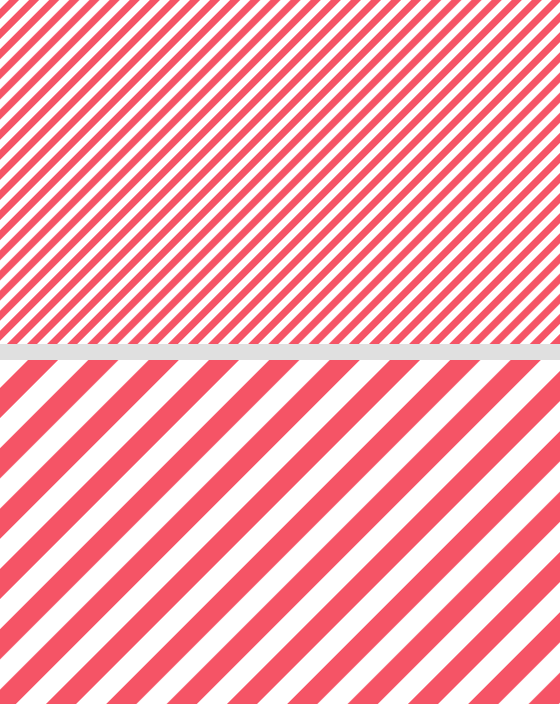
Top: the whole. Bottom: its middle third, enlarged.
A Shadertoy shader for this pattern:

```glsl
const float STRIPES_ACROSS = 27.85;  // repeats along the top edge
const float STRIPE_CENTER = 0.70;    // first stripe's middle, in repeats from the top left
const float STRIPE_SHARE = 0.50;     // coloured part of each repeat
const float EDGE_PIXELS = 1.1;       // softness of the stripe edges
const vec3 STRIPE_COLOR = vec3(0.96, 0.33, 0.40);
const vec3 GROUND_COLOR = vec3(1.0);

// Signed distance to the nearest diagonal stripe, in canvas widths
float stripeDistance(vec2 fromTopLeft) {
    float repeats = (fromTopLeft.x + fromTopLeft.y) * STRIPES_ACROSS;
    float offCenter = abs(fract(repeats - STRIPE_CENTER + 0.5) - 0.5);
    return (offCenter - 0.5 * STRIPE_SHARE) / (STRIPES_ACROSS * sqrt(2.0));
}

void mainImage(out vec4 fragColor, in vec2 fragCoord) {
    // Canvas-width units, y pointing down
    vec2 fromTopLeft = vec2(fragCoord.x, iResolution.y - fragCoord.y) / iResolution.x;

    // Linear coverage across the soft edge
    float edgeWidth = EDGE_PIXELS / iResolution.x;
    float coverage = clamp(0.5 - stripeDistance(fromTopLeft) / edgeWidth, 0.0, 1.0);

    fragColor = vec4(mix(GROUND_COLOR, STRIPE_COLOR, coverage), 1.0);
}
```
